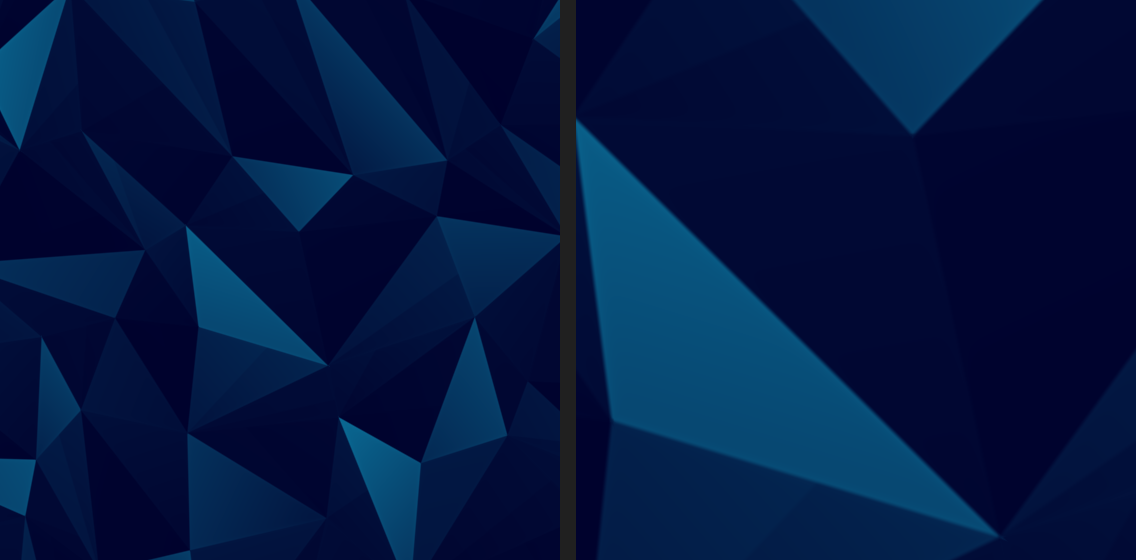
Left: the whole. Right: its middle third, enlarged.
Give the GLSL for this background, as a WebGL 2 fragment shader.

```glsl
#version 300 es
precision highp float;
// Dark navy low-poly facets with a few bright teal ones.
// A jittered grid is cut into triangles; each facet gets its own tone,
// a soft gradient, a thin light rim and sometimes a faint crease.

uniform vec2 u_resolution;
out vec4 fragColor;

const float CELLS = 5.2;         // grid cells across the canvas
const float JITTER = 0.9;        // how far corners stray inside their cells
const float SOFTNESS = 0.0018;   // half width of facet edges, canvas units
const float RIM_WIDTH = 0.014;   // in cells
const vec3 NAVY = vec3(0.0, 0.003, 0.172);
const vec3 TEAL = vec3(0.034, 0.36, 0.525);

vec2 hash2(vec2 p) {
    vec3 q = fract(vec3(p.xyx) * vec3(0.1031, 0.1030, 0.0973));
    q += dot(q, q.yzx + 33.33);
    return fract((q.xx + q.yz) * q.zy);
}

float cross2(vec2 a, vec2 b) {
    return a.x * b.y - a.y * b.x;
}

// Twice the signed area of a triangle
float area(vec2 a, vec2 b, vec2 c) {
    return cross2(b - a, c - a);
}

vec2 corner(vec2 cell) {
    return cell + 0.5 + JITTER * (hash2(cell + 17.0) - 0.5);
}

// Signed distance to the line a-b, positive on its left
float lineDistance(vec2 p, vec2 a, vec2 b) {
    return cross2(normalize(b - a), p - a);
}

// Distance to the nearest side, positive inside
float insideDistance(vec2 p, vec2 a, vec2 b, vec2 c) {
    return min(lineDistance(p, a, b),
           min(lineDistance(p, b, c), lineDistance(p, c, a)));
}

// Evenly spread ranks, mapped so most facets stay dark and few are bright
float baseTone(vec2 cell, float half_) {
    float rank = fract(dot(vec3(cell, half_), vec3(0.7549, 0.5698, 0.382)) + 0.32);
    return 0.01 + 0.21 * rank + 0.78 * pow(rank, 7.0);
}

// Returns tone times coverage, and coverage
vec2 facet(vec2 p, vec2 a, vec2 b, vec2 c, vec2 cell, float half_, float soft) {
    float d = insideDistance(p, a, b, c);
    float coverage = smoothstep(-soft, soft, d);
    vec2 rnd = hash2(cell * 2.0 + half_ * 57.0 + 5.0);
    float tone = baseTone(cell, half_);

    // Light falls off across the facet, mostly downwards
    vec2 slope = vec2(rnd.x * 1.6 - 0.8, 0.7 * rnd.y + 0.1);
    float shade = 1.0 + clamp(0.8 * dot(slope, p - (a + b + c) / 3.0), -0.4, 0.4);

    // Faint crease from one corner to the opposite side
    float fold = lineDistance(p, a, mix(b, c, 0.3 + 0.4 * rnd.y));
    float creased = step(0.55, rnd.x) * (1.0 - smoothstep(0.2, 0.45, tone));
    shade += 0.28 * creased * (smoothstep(-soft, soft, fold) - 0.5);

    // Thin highlight along the sides
    shade += 0.13 * exp(-max(d, 0.0) / RIM_WIDTH);
    return vec2(tone * shade, 1.0) * coverage;
}

// Splits one quad along the diagonal giving the better triangles
vec2 quad(vec2 p, vec2 cell, float soft) {
    vec2 a = corner(cell);
    vec2 b = corner(cell + vec2(1.0, 0.0));
    vec2 c = corner(cell + vec2(1.0, 1.0));
    vec2 d = corner(cell + vec2(0.0, 1.0));
    float splitAC = min(area(a, b, c), area(a, c, d));
    float splitBD = min(area(a, b, d), area(b, c, d));
    if (splitAC > splitBD) {
        return facet(p, a, b, c, cell, 0.0, soft) + facet(p, a, c, d, cell, 1.0, soft);
    }
    return facet(p, a, b, d, cell, 0.0, soft) + facet(p, b, c, d, cell, 1.0, soft);
}

void main() {
    float size = min(u_resolution.x, u_resolution.y);
    vec2 p = gl_FragCoord.xy / size * CELLS + 0.5;
    float soft = CELLS * max(SOFTNESS, 0.75 / size);

    // Only four quads can reach this point
    vec2 sum = vec2(0.0);
    for (int y = -1; y <= 0; y++) {
        for (int x = -1; x <= 0; x++) {
            sum += quad(p, floor(p) + vec2(x, y), soft);
        }
    }
    float tone = sum.x / max(sum.y, 0.001);
    fragColor = vec4(mix(NAVY, TEAL, clamp(tone, 0.0, 1.12)), 1.0);
}
```
